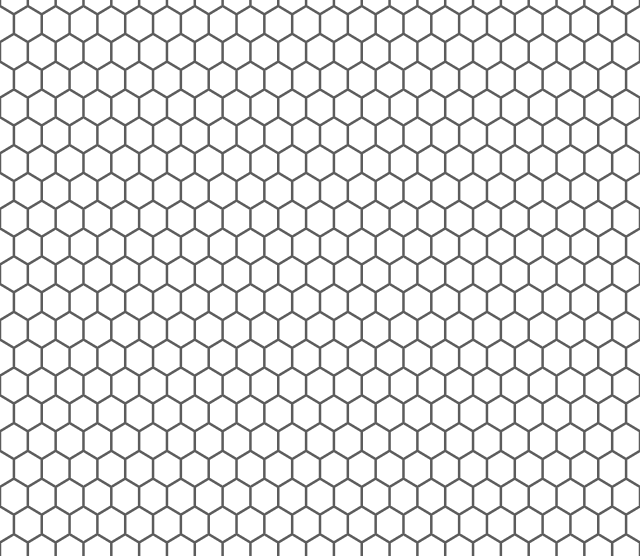
Write a Shadertoy shader that draws this pattern.

```glsl
const vec2 REPEATS = vec2(23.0, 20.0);
const vec2 PHASE = vec2(0.5, 0.135);
const float SIDE_HALF = 0.35;
const float APEX = 0.65;
const float LINE_WIDTH = 0.09;
const vec3 PAPER = vec3(1.0);
const vec3 INK = vec3(0.36);

// Distance from inside an upright hexagon of unit width to its outline;
// negative outside.
float hexagonInset(vec2 p, float sideHalf, float apex) {
    p = abs(p);
    float slope = 2.0 * (apex - sideHalf);
    float slant = (apex - p.y - slope * p.x) / sqrt(1.0 + slope * slope);
    return min(0.5 - p.x, slant);
}

// Offset from the nearest centre of a grid with the given period.
vec2 centredRepeat(vec2 p, vec2 period) {
    return p - period * floor(p / period + 0.5);
}

// Two interleaved grids of hexagons; the cell holding the point wins.
float honeycombDistance(vec2 p, float sideHalf, float apex) {
    vec2 period = vec2(1.0, 2.0);
    float evenRows = hexagonInset(centredRepeat(p, period), sideHalf, apex);
    float oddRows = hexagonInset(centredRepeat(p - 0.5 * period, period), sideHalf, apex);
    return max(evenRows, oddRows);
}

// Antialiased coverage of a line, given the distance to its middle.
float lineCoverage(float dist, float width, float pixel) {
    return clamp((0.5 * width - dist) / pixel + 0.5, 0.0, 1.0);
}

void mainImage(out vec4 fragColor, in vec2 fragCoord) {
    vec2 p = fragCoord / iResolution.xy * REPEATS - PHASE;
    float pixel = REPEATS.y / iResolution.y;

    float dist = honeycombDistance(p, SIDE_HALF, APEX);
    float ink = lineCoverage(dist, LINE_WIDTH, pixel);
    fragColor = vec4(mix(PAPER, INK, ink), 1.0);
}
```
